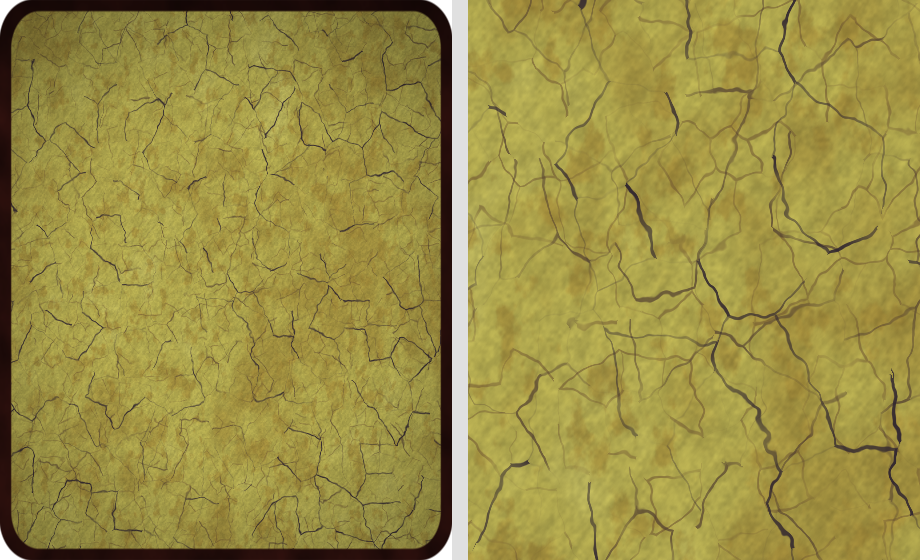
Left, the full canvas; right, a detail of the centre.
Reproduce this texture procedurally as a Shadertoy shader.

```glsl
// Aged ochre plaster with fine branching cracks, set in a dark rounded frame.
#define GOLD vec3(0.668, 0.635, 0.295)
#define OCHRE vec3(0.605, 0.540, 0.235)
#define PALE vec3(0.715, 0.695, 0.370)
#define CRACK_DARK vec3(0.180, 0.140, 0.180)
#define CRACK_BROWN vec3(0.410, 0.310, 0.180)
#define FRAME_COLOR vec3(0.140, 0.050, 0.040)
#define FRAME_WIDTH 0.020
#define LARGE_CELLS 19.0
#define FINE_CELLS 37.0
#define CRACK_WIDTH 0.00085
#define VIGNETTE 0.25
#define GRAIN 0.20

vec2 hash22(vec2 p) {
    vec3 q = fract(vec3(p.xyx) * vec3(0.1031, 0.1030, 0.0973));
    q += dot(q, q.yzx + 33.33);
    return fract((q.xx + q.yz) * q.zy);
}

float noise(vec2 p) {
    vec2 i = floor(p), f = fract(p);
    f = f * f * (3.0 - 2.0 * f);
    float low = mix(hash22(i).x, hash22(i + vec2(1, 0)).x, f.x);
    float high = mix(hash22(i + vec2(0, 1)).x, hash22(i + vec2(1, 1)).x, f.x);
    return mix(low, high, f.y);
}

float fbm(vec2 p) {
    float sum = 0.0, amp = 0.5;
    for (int i = 0; i < 5; i++) {
        sum += amp * noise(p);
        p = mat2(1.6, 1.2, -1.2, 1.6) * p + 7.3;
        amp *= 0.5;
    }
    return sum / 0.97;
}

// Voronoi borders; every border has its own strength, so some fade out.
float cracks(vec2 p, float cells, float width, float presence) {
    vec2 g = p * cells, home = floor(g), nearId = home, nearOff = vec2(9.0);
    for (int y = -1; y <= 1; y++)
    for (int x = -1; x <= 1; x++) {
        vec2 id = home + vec2(x, y);
        vec2 off = id + hash22(id) - g;
        if (dot(off, off) < dot(nearOff, nearOff)) { nearOff = off; nearId = id; }
    }
    float aa = 0.6 / iResolution.y, cover = 0.0;
    for (int y = -2; y <= 2; y++)
    for (int x = -2; x <= 2; x++) {
        if (x == 0 && y == 0) continue;
        vec2 id = nearId + vec2(x, y);
        vec2 off = id + hash22(id) - g;
        float d = dot(0.5 * (nearOff + off), normalize(off - nearOff)) / cells;
        float strength = smoothstep(0.0, 0.7, hash22(nearId + id + 91.0).x + presence - 1.0);
        float w = width * (0.35 + 0.75 * strength);
        cover = max(cover, strength * (1.0 - smoothstep(w - aa, w + aa, abs(d))));
    }
    return cover;
}

// Box with elliptical corners; negative inside.
float roundedBox(vec2 p, vec2 halfSize, vec2 radius) {
    vec2 q = (abs(p) - halfSize + radius) / radius;
    return (length(max(q, 0.0)) + min(max(q.x, q.y), 0.0) - 1.0) * min(radius.x, radius.y);
}

vec3 plaster(vec2 p, vec2 uv) {
    // Soft stains, pale worn patches and small rusty blotches
    float stain = fbm(p * vec2(6.0, 4.5) + 3.0) - 0.08 * smoothstep(0.6, 1.0, uv.y);
    float mottle = fbm(p * vec2(30.0, 21.0) + 40.0);
    float blotch = fbm(p * vec2(75.0, 48.0) + 11.0);
    vec3 color = mix(OCHRE, GOLD, smoothstep(0.27, 0.53, 0.5 * stain + 0.5 * mottle));
    color = mix(color, PALE, 0.6 * smoothstep(0.53, 0.74, 0.5 * stain + 0.5 * mottle));
    color = mix(color, OCHRE * vec3(0.97, 0.91, 0.85), 0.6 * smoothstep(0.54, 0.74, blotch));

    // Slanted brush streaks and fine grain
    vec2 slant = mat2(0.82, 0.57, -0.57, 0.82) * p;
    float streak = fbm(slant * vec2(240.0, 95.0)) - 0.5;
    float speck = noise(p * 420.0) - 0.5;
    color *= 1.0 + GRAIN * (1.1 * streak + 0.5 * speck);

    // Thin jagged cracks, stronger in some regions
    vec2 warp = vec2(fbm(p * 26.0), fbm(p * 26.0 + 50.0)) - 0.5;
    vec2 jag = vec2(noise(p * 130.0), noise(p * 130.0 + 20.0)) - 0.5;
    vec2 c = (p + 0.018 * warp + 0.0034 * jag) * vec2(1.0, 0.78);
    float region = fbm(p * 5.0 + 17.0);
    float wear = 0.35 + 0.65 * smoothstep(0.2, 0.7, noise(p * 45.0 + 9.0));
    float fine = cracks(c + 3.7, FINE_CELLS, CRACK_WIDTH * 0.7, 0.85);
    float middle = cracks(c + 8.2, 0.7 * FINE_CELLS, CRACK_WIDTH * 0.8, 0.75);
    float large = cracks(c, LARGE_CELLS, CRACK_WIDTH, 0.4 + 0.8 * region);
    color = mix(color, CRACK_BROWN, 0.55 * fine * wear);
    color = mix(color, mix(CRACK_BROWN, CRACK_DARK, 0.45), 0.72 * middle * wear);
    color = mix(color, CRACK_DARK, 0.95 * large * (0.4 + 0.6 * wear));

    // Darkening towards the rim
    vec2 rim = abs(uv - 0.5) * 2.0;
    float shade = smoothstep(0.5, 1.3, length(rim * vec2(0.9, 0.92)));
    return color * (1.03 - VIGNETTE * shade - 0.07 * smoothstep(0.7, 1.0, uv.y));
}

void mainImage(out vec4 fragColor, in vec2 fragCoord) {
    vec2 p = fragCoord / iResolution.y, uv = fragCoord / iResolution.xy;
    vec2 halfSize = 0.5 * iResolution.xy / iResolution.y;
    float aa = 1.0 / iResolution.y;

    // Frame ring and outer corners
    float inner = roundedBox(p - halfSize, halfSize - FRAME_WIDTH, vec2(0.050, 0.066));
    float outer = roundedBox(p - halfSize, halfSize + 0.001, vec2(0.060, 0.075));
    vec3 frame = FRAME_COLOR * (0.6 + 0.8 * fbm(p * vec2(22.0, 14.0)));
    frame *= 1.0 - 0.35 * smoothstep(0.8, 1.0, uv.y);

    vec3 color = mix(plaster(p, uv), frame, smoothstep(-aa, aa, inner));
    color = mix(color, vec3(1.0), smoothstep(-aa, aa, outer));
    fragColor = vec4(color, 1.0);
}
```
